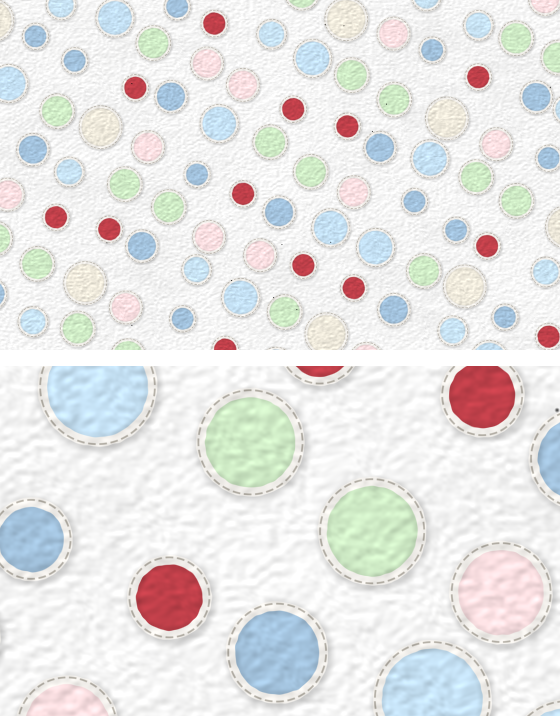
Top: the whole. Bottom: its middle third, enlarged.
This pattern is drawn by a Shadertoy shader. Its source:

```glsl
// Scattered pastel felt dots with stitched rims on knobbly white cloth.
#define CELL 0.1432        // grid spacing, in canvas heights
#define GRID_ANGLE 0.42    // turn of the hidden grid
#define RIM 0.0088         // width of the pale rim round each dot
#define STITCH_AT 0.0066   // stitch distance from the dot edge
#define STITCH_LENGTH 0.0105
#define STITCH_WIDTH 0.0017
#define SHADOW 0.16
#define CLOTH_RELIEF 0.11
#define CLOTH_SCALE vec2(120.0, 165.0)
#define SPECKS 0.012       // share of cells holding a dark fleck

const float TAU = 6.2831853;
const vec3 CLOTH = vec3(0.970, 0.970, 0.969);
const vec3 RIM_COLOUR = vec3(0.942, 0.932, 0.916);
const vec3 THREAD = vec3(0.62, 0.60, 0.56);

float hash(vec2 p) {
    return fract(sin(dot(p, vec2(127.1, 311.7))) * 43758.5453);
}

float noise(vec2 p) {
    vec2 i = floor(p), f = fract(p);
    f = f * f * (3.0 - 2.0 * f);
    return mix(mix(hash(i), hash(i + vec2(1, 0)), f.x),
               mix(hash(i + vec2(0, 1)), hash(i + vec2(1, 1)), f.x), f.y);
}

// Bumps lit from the upper left, about zero on average
float clothRelief(vec2 p) {
    vec2 q = p * CLOTH_SCALE + 1.5 * noise(p * 30.0);
    vec2 toLight = vec2(-0.35, 0.6);
    float bumps = noise(q) - noise(q + toLight);
    float fine = noise(q * 1.9 + 37.0) - 0.5;
    return bumps + 0.35 * fine;
}

// Dot kinds: colour and radius
vec4 dotKind(int kind) {
    vec4 kinds[8] = vec4[8](
        vec4(0.935, 0.915, 0.860, 0.0545),  // cream
        vec4(0.755, 0.250, 0.290, 0.0315),  // red
        vec4(0.770, 0.880, 0.955, 0.0480),  // large sky
        vec4(0.980, 0.875, 0.885, 0.0405),  // pink
        vec4(0.640, 0.765, 0.870, 0.0400),  // blue
        vec4(0.810, 0.920, 0.775, 0.0430),  // green
        vec4(0.635, 0.760, 0.865, 0.0310),  // small blue
        vec4(0.785, 0.890, 0.955, 0.0360)); // small sky
    return kinds[kind];
}

// Finds the nearest dot: offset from its centre, and its kind
void nearestDot(vec2 p, out vec2 offset, out vec4 kind) {
    float c = cos(GRID_ANGLE), s = sin(GRID_ANGLE);
    mat2 turn = mat2(c, s, -s, c);
    vec2 g = turn * p / CELL + vec2(3.3, 5.6);
    float best = 1e3;
    for (int j = -1; j <= 1; j++) {
        float row = floor(g.y) + float(j);
        float shift = hash(vec2(row, 4.7));
        for (int i = -1; i <= 1; i++) {
            vec2 id = vec2(floor(g.x - shift) + float(i), row);
            float swap = 3.0 * step(0.8, hash(id + 61.0));
            vec4 k = dotKind(int(mod(3.0 * id.x + id.y + swap, 8.0)));
            // The jitter keeps every dot inside its own cell
            float room = 0.5 - (k.w + RIM) / CELL;
            vec2 jitter = 2.0 * vec2(hash(id), hash(id + 19.3)) - 1.0;
            vec2 centre = id + vec2(shift + 0.5, 0.5) + jitter * room;
            vec2 o = (g - centre) * CELL;
            float d = length(o) - k.w;
            if (d < best) { best = d; offset = o * turn; kind = k; }
        }
    }
}

void mainImage(out vec4 fragColor, in vec2 fragCoord) {
    vec2 p = fragCoord / iResolution.y;
    float px = 0.8 / iResolution.y;
    vec2 o;
    vec4 kind;
    nearestDot(p, o, kind);
    float d = length(o) - kind.w;
    float relief = clothRelief(p);

    // Cloth with faint stains and a soft shadow beneath the rim
    float stains = noise(p * vec2(5.0, 9.0)) * noise(p * vec2(17.0, 31.0) + 8.0);
    vec3 col = CLOTH - 0.045 * stains;
    float shadowDist = length(o - vec2(0.0018, -0.0025)) - kind.w - RIM;
    col *= 1.0 - SHADOW * (1.0 - smoothstep(-0.003, 0.007, shadowDist));

    // Pale rim with a dashed stitch
    float edge = d + 0.0012 * (noise(p * 170.0) - 0.5);
    col = mix(col, RIM_COLOUR, 1.0 - smoothstep(-px, px, edge - RIM));
    float radius = kind.w + STITCH_AT;
    float count = floor(TAU * radius / STITCH_LENGTH);
    float along = abs(fract(atan(o.y, o.x) / TAU * count) - 0.5) * STITCH_LENGTH;
    float dash = 1.0 - smoothstep(-px, px, along - 0.34 * STITCH_LENGTH);
    float line = 1.0 - smoothstep(-px, px, abs(d - STITCH_AT) - 0.5 * STITCH_WIDTH);
    col = mix(col, THREAD, 0.8 * dash * line);

    // Felt, a little darker and mottled towards its edge
    float felt = 1.0 - smoothstep(-px, px, edge);
    float mottle = noise(p * 75.0) - 0.5;
    vec3 feltColour = kind.rgb * (1.0 + 0.05 * mottle - 0.07 * smoothstep(-0.006, 0.0, d));
    col = mix(col, feltColour, felt);

    // Weave relief and rare dark flecks
    col *= 1.0 + CLOTH_RELIEF * relief * mix(1.0, 1.35, felt);
    vec2 fleckCell = floor(p * 22.0);
    vec2 fleckAt = 0.2 + 0.6 * vec2(hash(fleckCell + 5.0), hash(fleckCell + 9.0));
    float fleck = 1.0 - smoothstep(0.0, 0.003, length(fract(p * 22.0) - fleckAt) / 22.0);
    col *= 1.0 - 0.7 * fleck * step(hash(fleckCell + 2.0), SPECKS);
    fragColor = vec4(clamp(col, 0.0, 1.0), 1.0);
}
```
